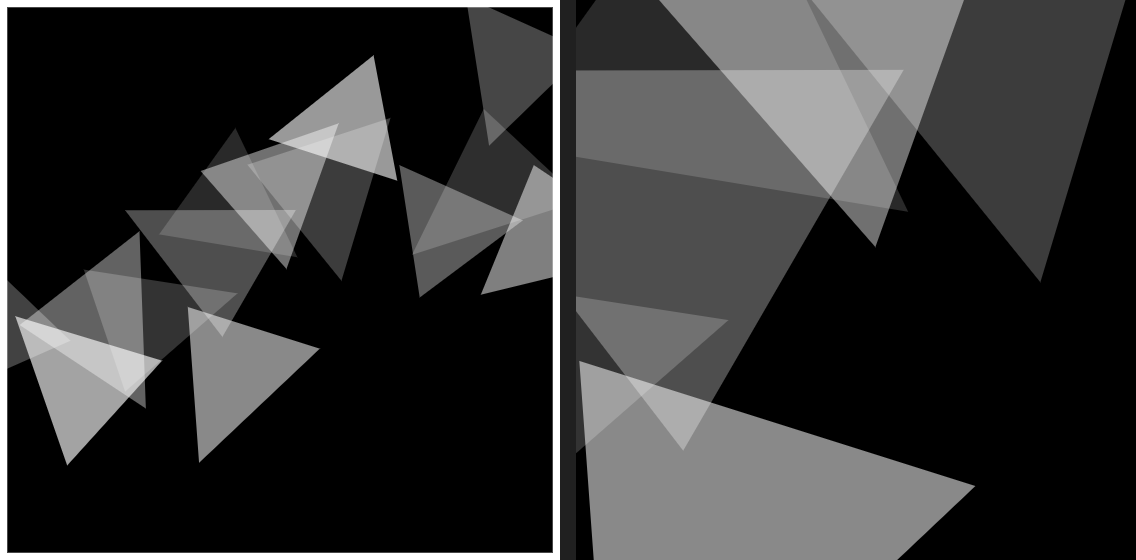
Left, the full canvas; right, a detail of the centre.
Write a WebGL 1 fragment shader that draws this background.

```glsl
precision highp float;
uniform vec2 u_resolution;

// Translucent white triangles drift along a rising diagonal on black,
// inside a thin white frame. A loop scatters them with quadratic sequences
// and lightens the panel wherever they overlap.

const float TAU = 6.2831853;

// Irregular but evenly spread value in 0..1 for the n-th item.
float scatter(float n, float ratio) {
    return fract(n * n * ratio);
}

// Corner k of triangle i: an equilateral corner with jittered angle and radius.
vec2 corner(float i, float k, vec2 center) {
    float id = i * 3.0 + k;
    float angle = TAU * (scatter(i, 0.377) + k / 3.0) + 0.5 * (scatter(id, 0.2915) - 0.5);
    float radius = 0.15 * (0.85 + 0.35 * scatter(id, 0.7326));
    return center + radius * vec2(cos(angle), sin(angle));
}

// Signed distance to the line a-b, positive on its right side.
float edgeDistance(vec2 p, vec2 a, vec2 b) {
    vec2 along = normalize(b - a);
    return dot(p - a, vec2(along.y, -along.x));
}

// Distance to a counter-clockwise triangle, with sharp corners.
float triangleDistance(vec2 p, vec2 a, vec2 b, vec2 c) {
    return max(edgeDistance(p, a, b), max(edgeDistance(p, b, c), edgeDistance(p, c, a)));
}

// One-pixel-wide antialiased fill of a distance field.
float fill(float distance, float pixel) {
    return clamp(0.5 - distance / pixel, 0.0, 1.0);
}

void main() {
    float side = min(u_resolution.x, u_resolution.y);
    float pixel = 1.0 / side;
    vec2 p = (gl_FragCoord.xy - 0.5 * u_resolution) / side + 0.5;
    float shade = 0.0;

    // Chain of triangles, each pushed sideways off the diagonal.
    for (int n = 0; n < 14; n++) {
        float i = float(n);
        vec2 center = mix(vec2(0.03, 0.30), vec2(0.97, 0.86), (i + 0.5) / 14.0);
        float push = scatter(i, 0.618);
        center += vec2(-0.512, 0.859) * (0.12 - 0.4 * push * push);

        float d = triangleDistance(p, corner(i, 0.0, center),
                                   corner(i, 1.0, center), corner(i, 2.0, center));
        float opacity = mix(0.16, 0.70, pow(fract(i * 0.618 + 0.3), 1.4));
        shade = mix(shade, 1.0, opacity * fill(d, pixel));
    }

    // White frame around the panel.
    vec2 fromCenter = abs(p - 0.5);
    float panel = fill(max(fromCenter.x, fromCenter.y) - 0.487, pixel);
    gl_FragColor = vec4(vec3(mix(1.0, shade, panel)), 1.0);
}
```
